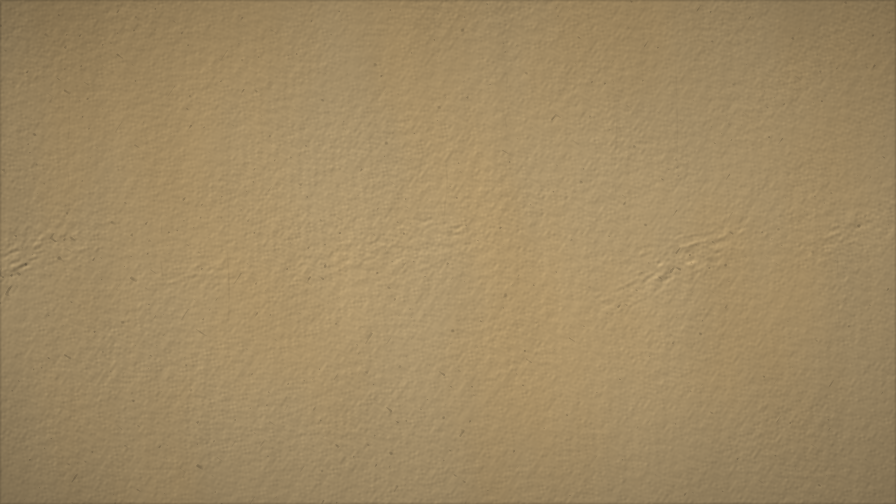
Reproduce this texture procedurally as a Shadertoy shader.

```glsl
const vec3 PLASTER = vec3(0.692, 0.595, 0.430);
const vec3 OCHRE_TINT = vec3(1.008, 0.996, 0.975);
const vec3 GREY_TINT = vec3(0.992, 1.000, 1.018);
const float VIGNETTE = 0.137;
const float EDGE_SHADE = 0.12;
const float EDGE_WIDTH = 0.005;
const float GRAIN_SCALE = 185.0;
const float GRAIN_DEPTH = 0.085;
const float LUMP_SCALE = 80.0;
const float LUMP_DEPTH = 0.045;
const float MOTTLE_DEPTH = 0.050;
const float STREAK_DEPTH = 0.035;
const float SCRAPE_DEPTH = 0.30;
const float SCRAPE_ANGLE = 0.45;
const int SCRAPE_COUNT = 7;
const float PIT_SCALE = 85.0;
const float PIT_DEPTH = 0.16;
const int CRACK_COUNT = 8;
const float CRACK_DEPTH = 0.040;
const vec2 LIGHT_DIR = vec2(-0.6, 0.8);
const mat2 GRAIN_TURN = mat2(0.83, 0.56, -0.56, 0.83);

float hash(vec2 p) {
    return fract(sin(dot(p, vec2(127.1, 311.7))) * 43758.5453);
}

float noise(vec2 p) {
    vec2 cell = floor(p);
    vec2 f = fract(p);
    f = f * f * (3.0 - 2.0 * f);
    float low = mix(hash(cell), hash(cell + vec2(1.0, 0.0)), f.x);
    float high = mix(hash(cell + vec2(0.0, 1.0)), hash(cell + 1.0), f.x);
    return mix(low, high, f.y);
}

float fbm(vec2 p) {
    float sum = 0.0;
    float gain = 0.5;
    for (int i = 0; i < 4; i++) {
        sum += gain * noise(p);
        p = mat2(1.6, 1.2, -1.2, 1.6) * p + 7.3;
        gain *= 0.5;
    }
    return sum / 0.9375;
}

// Difference of heights along the light, for a raking highlight and shadow
float relief(vec2 p, float scale) {
    vec2 q = GRAIN_TURN * p * scale;
    vec2 stepToLight = 0.4 * (GRAIN_TURN * LIGHT_DIR);
    return noise(q - stepToLight) - noise(q + stepToLight);
}

// Soft patches where the trowel dragged the plaster
float scrapeMask(vec2 p, float aspect) {
    float mask = 0.0;
    for (int i = 0; i < SCRAPE_COUNT; i++) {
        float id = float(i);
        float x = (id + 0.2 + 0.6 * hash(vec2(id, 3.0))) / float(SCRAPE_COUNT);
        float y = mix(0.36, 0.56, hash(vec2(id, 8.0)));
        vec2 d = p - vec2(x * aspect, y);
        d.y -= 0.4 * d.x;
        d *= vec2(9.0, 20.0);
        mask += mix(0.25, 0.9, hash(vec2(id, 5.0))) * exp(-dot(d, d));
    }
    return min(mask, 1.0);
}

// Fine, broken, slightly curved ridges inside the scraped patches
float scrapeRelief(vec2 p) {
    float c = cos(SCRAPE_ANGLE);
    float s = sin(SCRAPE_ANGLE);
    vec2 q = mat2(c, -s, s, c) * p;
    q.y += 0.02 * fbm(p * 12.0);
    q *= vec2(52.0, 150.0);
    float slope = noise(q - vec2(0.0, 0.4)) - noise(q + vec2(0.0, 0.4));
    return slope * smoothstep(0.3, 0.6, noise(p * 38.0 + 4.0));
}

// Faint upright hairlines, broken along their length
float cracks(vec2 p, float aspect) {
    float sum = 0.0;
    for (int i = 0; i < CRACK_COUNT; i++) {
        float id = float(i);
        float x = aspect * (id + hash(vec2(id, 21.0))) / float(CRACK_COUNT);
        float y = mix(0.45, 0.95, hash(vec2(id, 27.0)));
        float wander = 0.010 * (fbm(vec2(p.y * 14.0, id * 9.0)) - 0.5);
        float line = 1.0 - smoothstep(0.0, 0.003, abs(p.x - x - wander));
        float gaps = smoothstep(0.3, 0.6, noise(vec2(p.y * 45.0, id * 5.0)));
        sum += line * gaps * (1.0 - smoothstep(0.03, 0.18, abs(p.y - y)));
    }
    return sum;
}

void mainImage(out vec4 fragColor, in vec2 fragCoord) {
    vec2 uv = fragCoord / iResolution.xy;
    float aspect = iResolution.x / iResolution.y;
    vec2 p = vec2(uv.x * aspect, uv.y);

    // Broad stains and upright wash marks
    float mottle = fbm(p * vec2(7.0, 5.0) + 11.0) - 0.5;
    float streak = fbm(vec2(p.x * 26.0, p.y * 2.0) + 30.0) - 0.5;
    float warmth = fbm(p * vec2(6.0, 3.0) + 50.0) + 0.3 * (uv.y - 0.5);
    vec3 tint = mix(GREY_TINT, OCHRE_TINT, smoothstep(0.2, 0.8, warmth));

    // Surface texture
    float shade = 1.0 + MOTTLE_DEPTH * mottle + STREAK_DEPTH * streak;
    float scrape = scrapeMask(p, aspect);
    float roughness = mix(0.55, 1.35, fbm(p * 7.0 + 80.0)) + 0.4 * scrape;
    shade += GRAIN_DEPTH * roughness * relief(p, GRAIN_SCALE);
    shade += LUMP_DEPTH * roughness * relief(p + 17.0, LUMP_SCALE);
    shade += SCRAPE_DEPTH * scrape * scrapeRelief(p);
    float pit = noise(GRAIN_TURN * p * PIT_SCALE + 60.0) + 0.07 * scrape;
    shade -= PIT_DEPTH * smoothstep(0.91, 1.0, pit);
    shade -= CRACK_DEPTH * cracks(p, aspect);

    // Lens falloff and thin dark border
    vec2 fromCentre = 2.0 * uv - 1.0;
    shade *= 1.0 - VIGNETTE * dot(fromCentre, fromCentre);
    vec2 margin = min(uv, 1.0 - uv) * vec2(aspect, 1.0);
    shade *= 1.0 - EDGE_SHADE * (1.0 - smoothstep(0.0, EDGE_WIDTH, min(margin.x, margin.y)));

    fragColor = vec4(PLASTER * tint * shade, 1.0);
}
```
